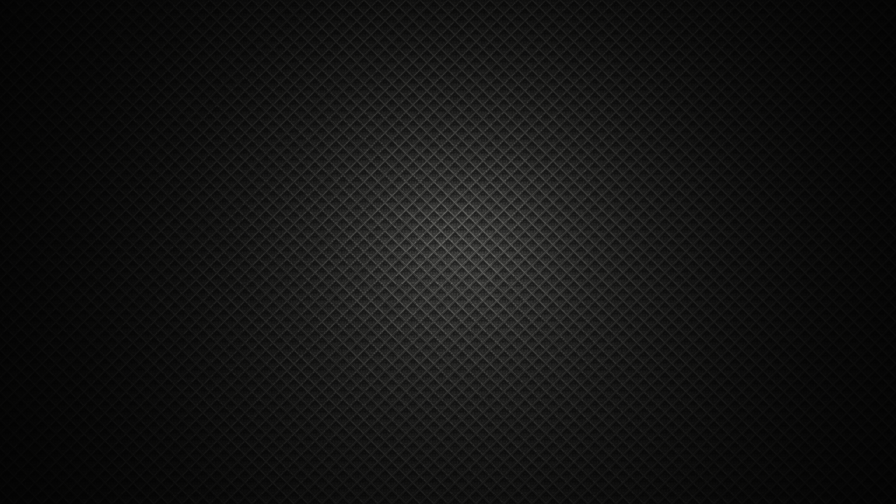
A Shadertoy shader for this pattern:

```glsl
// Dark quilted diamond mesh with bright seams and pin dots, lit by a soft central glow.

float hash(vec2 p) {
    p = fract(p * vec2(0.137, 0.371));
    p += dot(p, p.yx + 19.19);
    return fract(p.x * p.y * 37.0);
}

// Relief of one diamond: shaded top, lit lower half, diagonal seams, staggered dots
float diamondMesh(vec2 p, float pixel) {
    vec2 grid = vec2(p.x + p.y, p.x - p.y) * 36.0;
    vec2 cell = fract(grid);
    float blur = pixel * 36.0;

    // Height runs from -1 at the bottom corner to 1 at the top corner
    float height = cell.x - cell.y;
    float side = cell.x + cell.y - 1.0;
    float relief = mix(1.08, 0.62, smoothstep(-0.4, 0.4, height));

    vec2 edge = min(cell, 1.0 - cell);
    float border = min(edge.x, edge.y);
    float seam = 1.0 - smoothstep(0.03, 0.06 + blur, border);

    // Upright dot grid inside the diamond
    vec2 dotCell = fract(vec2(side, height) * 2.5 + 0.5) - 0.5;
    float pinDot = 1.0 - smoothstep(0.12, 0.22 + blur * 2.0, length(dotCell));
    float inside = smoothstep(0.1, 0.2, border);

    return relief + 0.62 * seam + 0.3 * pinDot * inside;
}

void mainImage(out vec4 fragColor, in vec2 fragCoord) {
    float pixel = 1.0 / iResolution.y;
    vec2 p = (fragCoord - 0.5 * iResolution.xy) * pixel;

    // Central light with a long falloff into the corners
    vec2 fromLight = (p - vec2(0.025, 0.005)) * vec2(0.97, 1.0);
    float distanceToLight = sqrt(dot(fromLight, fromLight) + 0.01);
    float glow = 0.29 * exp(-3.15 * distanceToLight) + 0.004;

    // Fine grain of the material
    float grain = 0.9 + 0.2 * hash(floor(p * 288.0));

    float light = glow * diamondMesh(p, pixel) * grain;
    vec3 warmGray = vec3(1.0, 1.0, 0.965);
    fragColor = vec4(light * warmGray, 1.0);
}
```
